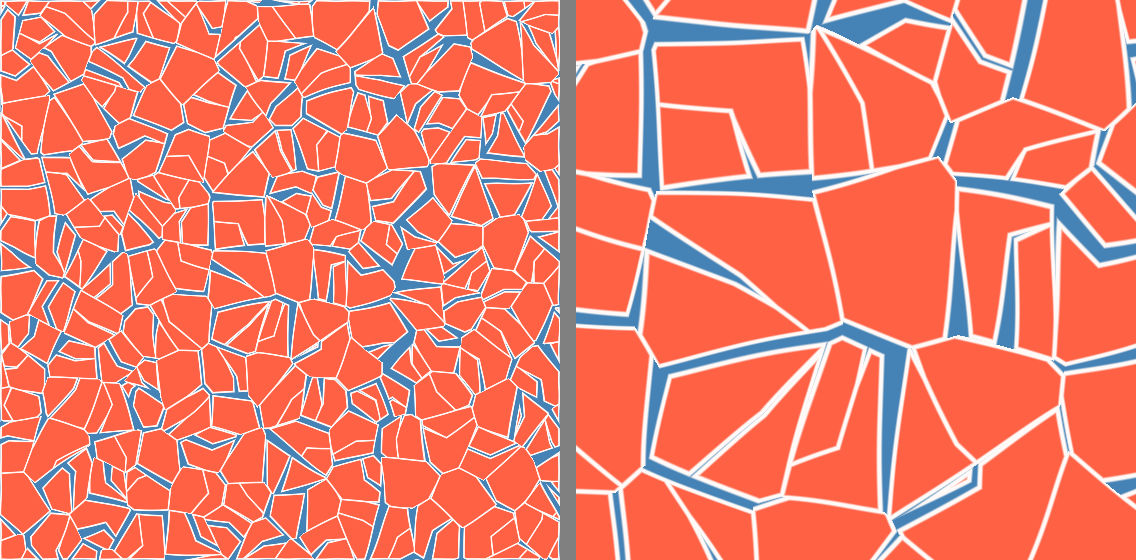
Left, the full canvas; right, a detail of the centre.
A three.js fragment shader for this pattern:

```glsl
// Crazy paving: flat red shards outlined in white over a blue ground.
// Voronoi cells are each cut by a bent line; every seam opens into a wedge
// of its own width, and a wandering vertical fault widens the seams near it.

varying vec2 vUv;

const vec3 SHARD_COLOR  = vec3(1.00, 0.38, 0.27);
const vec3 LINE_COLOR   = vec3(1.00, 0.98, 0.97);
const vec3 GROUND_COLOR = vec3(0.27, 0.51, 0.71);

const float GRID       = 13.0;    // cells across the canvas
const float JITTER     = 0.92;    // scatter of the cell centers
const float HALF_LINE  = 0.0014;  // half the outline width
const float SOFTNESS   = 0.0008;  // edge smoothing
const float GAP_MIN    = -0.0040; // negative seams stay shut
const float GAP_MAX    = 0.0060;
const float GAP_TILT   = 0.26;    // how quickly a seam widens along its length
const float CUT_SHARE  = 0.86;    // share of cells cut in two
const float CUT_BEND   = 0.65;
const float CUT_SHIFT  = 0.024;
const float WARP       = 0.008;
const float WARP_FREQ  = 9.0;
const float FAULT_X    = 0.71;
const float FAULT_SWAY = 0.04;
const float FAULT_REACH = 0.030;
const float FAULT_GAP  = 0.015;

vec2 hash2(vec2 p) {
  vec2 q = vec2(dot(p, vec2(127.1, 311.7)), dot(p, vec2(269.5, 183.3)));
  return fract(sin(q) * 43758.55);
}

float gradientNoise(vec2 p) {
  vec2 i = floor(p);
  vec2 f = fract(p);
  vec2 u = f * f * f * (f * (f * 6.0 - 15.0) + 10.0);
  vec2 e = vec2(1.0, 0.0);
  float a = dot(hash2(i) * 2.0 - 1.0, f);
  float b = dot(hash2(i + e.xy) * 2.0 - 1.0, f - e.xy);
  float c = dot(hash2(i + e.yx) * 2.0 - 1.0, f - e.yx);
  float d = dot(hash2(i + e.xx) * 2.0 - 1.0, f - e.xx);
  return mix(mix(a, b, u.x), mix(c, d, u.x), u.y);
}

// Vector from p to the center of a cell, in canvas units
vec2 toCenter(vec2 cell, vec2 p) {
  return (cell + 0.5 + JITTER * (hash2(cell) - 0.5)) / GRID - p;
}

// Extra half width of a seam, by the place of its middle and its normal
float faultGap(vec2 middle, vec2 normal, float amount) {
  float center = FAULT_X + FAULT_SWAY * gradientNoise(vec2(middle.y * 5.0, 3.7));
  float x = (middle.x - center) / FAULT_REACH;
  return FAULT_GAP * amount * abs(normal.x) * exp(-x * x);
}

// Signed distance to the cell outline, shared evenly by both sides of a seam
float cellDistance(vec2 p, vec2 cell, vec2 own) {
  float d = 1.0;
  vec2 base = floor(p * GRID);
  for (int j = -2; j <= 2; j++) {
    for (int i = -2; i <= 2; i++) {
      vec2 other = base + vec2(float(i), float(j));
      vec2 across = toCenter(other, p) - own;
      if (dot(across, across) < 0.0000001) continue;
      vec2 normal = normalize(across);
      vec2 middle = own + 0.5 * across;
      vec2 width = hash2(cell + other + 71.0);
      vec2 tilt = GAP_TILT * (hash2(cell + other + 153.0) - 0.5);
      float gap = mix(GAP_MIN, GAP_MAX, width.x) - dot(middle, tilt);
      gap += faultGap(p + middle, normal, width.y);
      d = min(d, dot(middle, normal) - max(gap, 0.0));
    }
  }
  return d;
}

// Signed distance to the bent cut through a cell
float cutDistance(vec2 cell, vec2 local) {
  vec2 shape = hash2(cell + 37.0);
  vec2 place = hash2(cell + 219.0);
  vec2 width = hash2(cell + 331.0);
  if (place.x > CUT_SHARE) return 1.0;
  float angle = 6.2832 * shape.x;
  vec2 normal = vec2(cos(angle), sin(angle));
  float along = dot(local, vec2(-normal.y, normal.x));
  float bend = CUT_BEND * (shape.y * 2.0 - 1.0);
  float s = dot(local, normal) + bend * abs(along) + CUT_SHIFT * (place.y - 0.5);
  float gap = mix(GAP_MIN, GAP_MAX, width.x) + GAP_TILT * (width.y - 0.5) * along;
  return abs(s) / sqrt(1.0 + bend * bend) - max(gap, 0.0);
}

void main() {
  // Slight warp gives the straight seams an uneven, hand-broken run
  vec2 q = vUv * WARP_FREQ;
  vec2 p = vUv + WARP * vec2(gradientNoise(q), gradientNoise(q + 41.3));

  // Nearest center decides the cell
  vec2 base = floor(p * GRID);
  vec2 cell = base;
  vec2 own = vec2(1.0);
  for (int j = -2; j <= 2; j++) {
    for (int i = -2; i <= 2; i++) {
      vec2 candidate = base + vec2(float(i), float(j));
      vec2 r = toCenter(candidate, p);
      if (dot(r, r) < dot(own, own)) { own = r; cell = candidate; }
    }
  }
  float d = min(cellDistance(p, cell, own), cutDistance(cell, -own));

  // Uneven rim along the canvas border
  vec2 border = min(vUv, 1.0 - vUv);
  float rim = 0.0018 + 0.003 * gradientNoise(vUv * 18.0);
  d = min(d, min(border.x, border.y) - rim);

  // Ground, outline, shard
  vec3 color = mix(GROUND_COLOR, LINE_COLOR, smoothstep(-SOFTNESS, SOFTNESS, d + HALF_LINE));
  color = mix(color, SHARD_COLOR, smoothstep(-SOFTNESS, SOFTNESS, d - HALF_LINE));
  gl_FragColor = vec4(color, 1.0);
}
```
